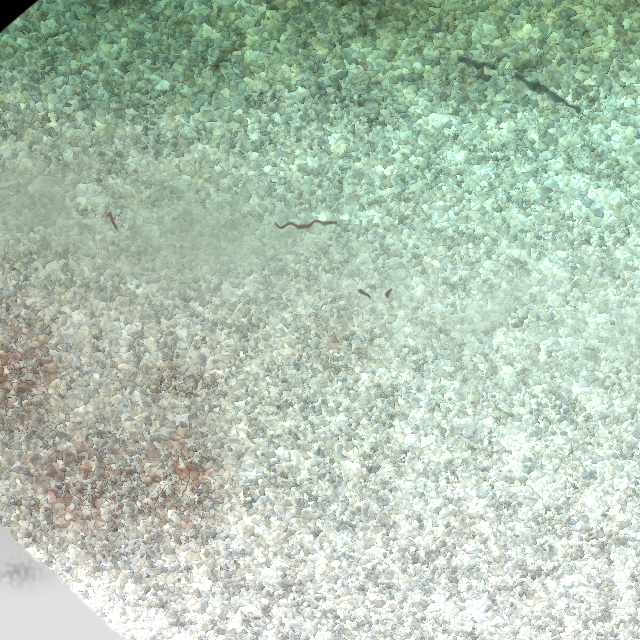
This texture is drawn by a three.js fragment shader. Its source:

```glsl
// A gravel shore seen from above: green shallow water at the top, a hazy silt band,
// then dry pale pebbles. Warped cellular layers form the stones, smooth gradients
// tint them, and noise masks place rusty stains, dark weeds and twigs.
varying vec2 vUv;

vec2 hash2(vec2 p) {
  vec3 q = fract(p.xyx * vec3(0.1031, 0.1030, 0.0973));
  q += dot(q, q.yzx + 33.33);
  return fract((q.xx + q.yz) * q.zy);
}

float noise(vec2 p) {
  vec2 i = floor(p), f = fract(p);
  f = f * f * (3.0 - 2.0 * f);
  return mix(mix(hash2(i).x, hash2(i + vec2(1, 0)).x, f.x),
             mix(hash2(i + vec2(0, 1)).x, hash2(i + vec2(1, 1)).x, f.x), f.y);
}

float fbm(vec2 p) {
  float sum = 0.0, amp = 0.5;
  for (int i = 0; i < 4; i++) {
    sum += amp * noise(p);
    p = mat2(1.6, 1.2, -1.2, 1.6) * p + 7.3;
    amp *= 0.5;
  }
  return sum / 0.9375;
}

// Packed stones: x = distance to the gap, y = tone, z = hue, w = lit slope
vec4 packedStones(vec2 p) {
  p += 0.9 * vec2(noise(p * 1.3), noise(p * 1.3 + 41.0));
  p += 0.35 * vec2(noise(p * 3.1 + 5.0), noise(p * 3.1 + 23.0));
  vec2 cell = floor(p), nearest = vec2(0), id = vec2(0);
  float first = 9.0, second = 9.0;
  for (int y = -1; y <= 1; y++)
    for (int x = -1; x <= 1; x++) {
      vec2 c = cell + vec2(x, y);
      vec2 d = c + hash2(c) - p;
      float dist = length(d) + 0.25 * hash2(c + 91.0).x;
      if (dist < first) { second = first; first = dist; nearest = d; id = c; }
      else second = min(second, dist);
    }
  return vec4(second - first, hash2(id + 57.0), dot(nearest, vec2(0.6, -0.8)));
}

// Sparse larger stones: x = coverage, y = tone, z = hue, w = lit slope
vec4 looseStones(vec2 p, float chance) {
  vec2 id = floor(p), r = hash2(id + 13.0), s = hash2(id + 71.0);
  vec2 d = fract(p) - 0.35 - 0.3 * hash2(id + 37.0);
  float a = 6.2832 * s.x;
  vec2 e = mat2(cos(a), -sin(a), sin(a), cos(a)) * d * vec2(1.0, 1.35);
  float size = 0.14 + 0.14 * s.y;
  float shape = max(length(e), 0.8 * (abs(e.x) + abs(e.y))) + 0.12 * (noise(p * 5.0) - 0.5);
  float cover = (1.0 - smoothstep(size - 0.05, size + 0.04, shape)) * step(r.x, chance);
  return vec4(cover, s.y, r.y, dot(d, vec2(-0.6, 0.8)));
}

// Soft elliptical region
float blob(vec2 p, vec2 centre, vec2 radius) {
  vec2 d = (p - centre) / radius;
  return exp(-dot(d, d));
}

// Tapered broken stick from a to b
float twig(vec2 p, vec2 a, vec2 b, float width) {
  p += 0.012 * (vec2(noise(p * 75.0), noise(p * 75.0 + 9.0)) - 0.5);
  float t = clamp(dot(p - a, b - a) / dot(b - a, b - a), 0.0, 1.0);
  float w = width * (0.2 + 1.1 * noise(p * 110.0));
  return 1.0 - smoothstep(w * 0.3, w + 0.002, length(p - mix(a, b, t)));
}

void main() {
  vec2 uv = vUv;
  float cloud = fbm(uv * 6.0), grit = fbm(uv * 38.0), speck = noise(uv * 170.0);
  float h = uv.y + 0.06 * (cloud - 0.5);
  float water = smoothstep(0.62, 0.92, h);

  // Shore to water gradient, cooler and brighter on the right
  vec3 left = mix(vec3(0.84, 0.84, 0.82), vec3(0.66, 0.67, 0.62), smoothstep(0.0, 0.36, h));
  left = mix(left, vec3(0.61, 0.68, 0.60), smoothstep(0.45, 0.7, h));
  left = mix(left, vec3(0.40, 0.54, 0.43), smoothstep(0.72, 0.95, h));
  vec3 right = mix(vec3(0.85, 0.88, 0.85), vec3(0.76, 0.86, 0.79), smoothstep(0.05, 0.5, h));
  right = mix(right, vec3(0.63, 0.79, 0.69), smoothstep(0.5, 0.78, h));
  right = mix(right, vec3(0.47, 0.60, 0.45), smoothstep(0.78, 1.0, h));
  vec3 base = mix(left, right, smoothstep(0.0, 0.85, uv.x));

  // Silt veils the gravel in a sloping band
  float silt = exp(-pow((uv.y - 0.70 + 0.23 * uv.x) / 0.11, 2.0));
  float contrast = 1.0 - silt * (0.3 + 0.4 * smoothstep(0.35, 0.65, cloud));

  // Fine and medium stones, the medium ones patchy and common under water
  vec4 fine = packedStones(uv * 150.0);
  vec4 medium = packedStones(uv * vec2(82.0, 92.0) + 20.0);
  vec4 stone = mix(fine, medium, smoothstep(0.4, 0.6, grit + 0.18 * water - 0.06));
  float gap = (1.0 - smoothstep(0.0, 0.22, stone.x)) * (0.3 + 1.1 * speck);
  float light = 0.38 * (stone.y - 0.5) + 0.15 * stone.w - 0.2 * gap + 0.07;
  light += 0.4 * (grit - 0.5) + 0.24 * (speck - 0.5);
  vec3 color = base * (1.0 + light * contrast * (1.0 + 0.25 * water));
  color += (stone.z - 0.5) * vec3(0.06, 0.01, -0.06) * contrast;

  // Loose pebbles in two sizes
  for (int i = 0; i < 2; i++) {
    vec4 pebble = looseStones(uv * (i == 0 ? 62.0 : 36.0) + 5.0, i == 0 ? 0.25 : 0.1);
    vec3 tint = base * (0.9 + 0.27 * pebble.y + 0.4 * pebble.w + 0.12 * (speck - 0.5));
    tint += (pebble.z - 0.45) * vec3(0.07, 0.04, -0.05);
    color = mix(color, tint, pebble.x * contrast * 0.8);
  }

  // Rusty stains caught between the stones
  float rust = blob(uv, vec2(0.14, 0.24), vec2(0.1, 0.07)) + blob(uv, vec2(0.29, 0.25), vec2(0.05, 0.08));
  rust += blob(uv, vec2(0.02, 0.41), vec2(0.07, 0.08)) + 0.7 * blob(uv, vec2(0.28, 0.4), vec2(0.07, 0.03));
  rust += 0.4 * blob(uv, vec2(0.54, 0.47), vec2(0.07, 0.05));
  float stain = smoothstep(0.3, 0.75, 0.5 * noise(uv * 95.0) + 0.5 * grit + 0.25 * gap);
  color *= mix(vec3(1), vec3(0.73, 0.60, 0.57), min(rust, 1.0) * stain);

  // Weedy shadows and scattered sticks
  float weed = blob(uv, vec2(0.17, 1.0), vec2(0.07, 0.025)) + blob(uv, vec2(0.33, 0.9), vec2(0.04, 0.02));
  weed += blob(uv, vec2(0.55, 0.85), vec2(0.05, 0.03)) + blob(uv, vec2(0.55, 0.98), vec2(0.09, 0.035));
  weed += 0.7 * blob(uv, vec2(0.80, 0.88), vec2(0.1, 0.035));
  color *= 1.0 - 0.45 * min(weed, 1.0) * smoothstep(0.3, 0.6, grit);
  float stick = twig(uv, vec2(0.72, 0.905), vec2(0.775, 0.898), 0.006);
  stick = max(stick, twig(uv, vec2(0.81, 0.88), vec2(0.9, 0.83), 0.006));
  color = mix(color, vec3(0.22, 0.29, 0.27), 0.7 * stick);
  float bark = twig(uv, vec2(0.435, 0.648), vec2(0.525, 0.65), 0.0025);
  bark = max(bark, twig(uv, vec2(0.563, 0.547), vec2(0.579, 0.533), 0.004));
  bark = max(bark, twig(uv, vec2(0.603, 0.537), vec2(0.614, 0.545), 0.003));
  bark = max(bark, twig(uv, vec2(0.17, 0.662), vec2(0.178, 0.648), 0.006));
  color = mix(color, vec3(0.38, 0.29, 0.23), 0.7 * bark);

  // Sunlit fringe, smooth pale slab and dark corner
  float slab = dot(uv, vec2(0.677, 0.736)) - 0.133 + 0.012 * (grit - 0.5);
  color += 0.18 * exp(-pow(slab / 0.06, 2.0)) * smoothstep(0.16, 0.06, uv.y);
  vec3 slabTint = mix(vec3(0.89, 0.88, 0.89), vec3(0.80, 0.79, 0.79), smoothstep(0.05, 0.17, uv.y));
  slabTint -= 0.2 * blob(uv, vec2(0.03, 0.105), vec2(0.035, 0.02)) * speck;
  color = mix(slabTint, color, smoothstep(-0.004, 0.005, slab));
  color *= smoothstep(-0.003, 0.003, uv.x * 0.85 - uv.y + 0.949);
  gl_FragColor = vec4(clamp(color, 0.0, 1.0), 1.0);
}
```
